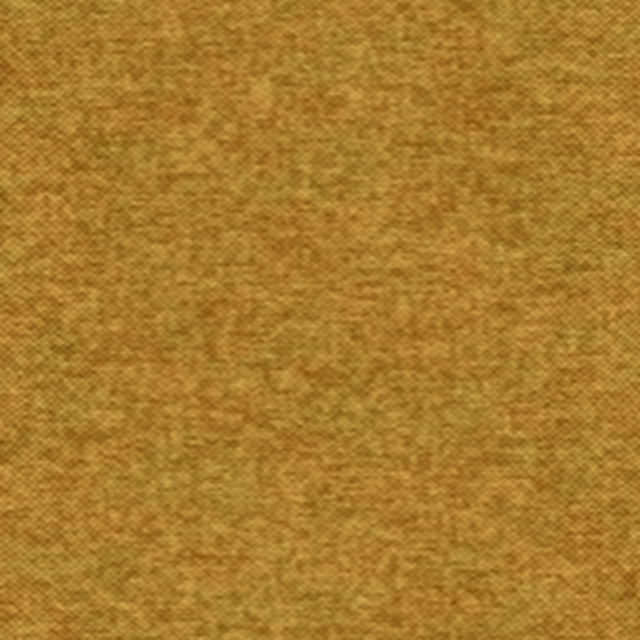
Write a WebGL 1 fragment shader that draws this texture.

```glsl
precision highp float;

uniform vec2 u_resolution;

#define BASE_COLOR vec3(0.660, 0.485, 0.179)
#define TONE_STEP vec3(0.046, 0.048, 0.039)
#define HUE_SHIFT vec3(0.012, -0.010, -0.004)
#define GRAIN_CELLS vec2(96.0, 158.0)
#define FIBER_CELLS vec2(104.0, 122.0)
#define STREAK_CELLS vec2(27.0, 170.0)
#define WEAVE_CYCLES vec2(72.0, 82.0)
#define GRAIN_GAIN 1.4
#define FIBER_GAIN 1.2
#define STREAK_GAIN 0.9
#define PATCH_GAIN 0.35

const float TAU = 6.2831853;

float hash(vec2 cell) {
  vec3 p = fract(cell.xyx * vec3(0.1031, 0.1030, 0.0973));
  p += dot(p, p.yzx + 33.33);
  return fract((p.x + p.y) * p.z);
}

// Smooth noise from -1 to 1
float noise(vec2 p) {
  vec2 cell = floor(p);
  vec2 f = fract(p);
  f = f * f * (3.0 - 2.0 * f);
  float low = mix(hash(cell), hash(cell + vec2(1.0, 0.0)), f.x);
  float high = mix(hash(cell + vec2(0.0, 1.0)), hash(cell + vec2(1.0)), f.x);
  return 2.0 * mix(low, high, f.y) - 1.0;
}

// Crossed threads with wandering phase, clearer near the side edges
float weave(vec2 uv) {
  vec2 wander = vec2(noise(uv * 19.0 + 71.0), noise(uv * 23.0 + 133.0));
  vec2 wave = sin(TAU * uv * WEAVE_CYCLES + 2.0 * wander);
  float strength = mix(0.5, 0.9, smoothstep(0.2, 0.5, abs(uv.x - 0.5)));
  return strength * wave.x * wave.y;
}

void main() {
  vec2 uv = gl_FragCoord.xy / u_resolution;

  // Threads bend slightly across the cloth
  vec2 bent = uv + vec2(0.0, 0.003 * noise(uv * vec2(9.0, 14.0) + 211.0));

  // Fine grain, slanted fibers and long horizontal streaks
  vec2 slanted = mat2(0.819, 0.574, -0.574, 0.819) * bent;
  float tone = GRAIN_GAIN * noise(bent * GRAIN_CELLS + 17.0);
  tone += FIBER_GAIN * noise(slanted * FIBER_CELLS + 307.0);
  tone += STREAK_GAIN * noise(bent * STREAK_CELLS + 401.0);
  tone += weave(bent);

  // Broad uneven dye
  tone += PATCH_GAIN * noise(uv * vec2(7.0, 13.0) + 503.0);
  float hue = noise(uv * vec2(11.0, 17.0) + 601.0)
            + 0.8 * noise(uv * vec2(45.0, 60.0) + 701.0);

  vec3 color = BASE_COLOR + TONE_STEP * tone + HUE_SHIFT * hue;
  gl_FragColor = vec4(clamp(color, 0.0, 1.0), 1.0);
}
```
